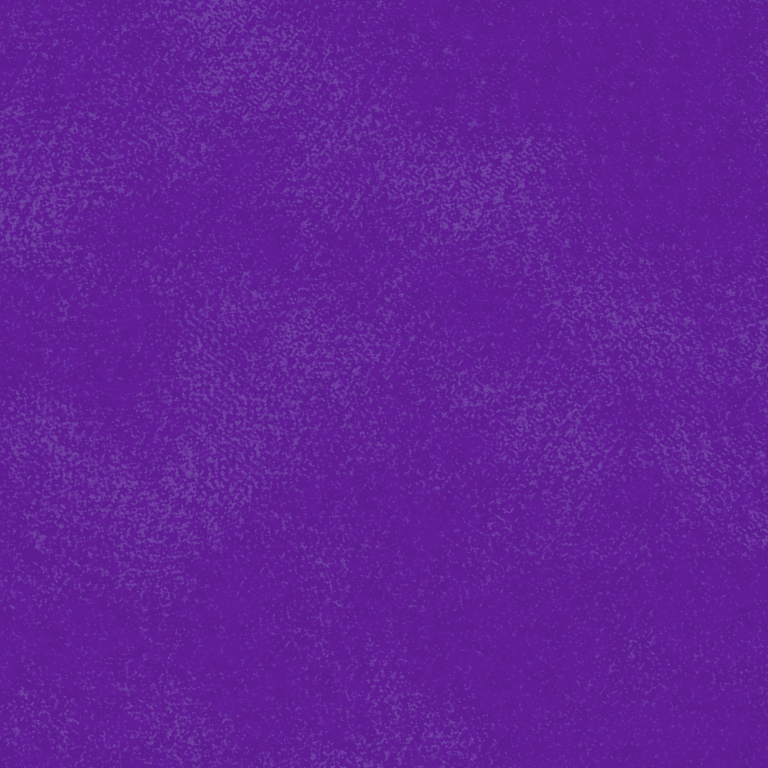
A Shadertoy shader for this texture:

```glsl
// Purple felt-like paper with cloudy drifts of fine pale speckles.

const vec3 DEEP_PURPLE = vec3(0.375, 0.112, 0.588);
const vec3 PALE_LILAC = vec3(0.443, 0.265, 0.645);

const float CLOUD_SCALE = 5.2;
const float MOTTLE_SCALE = 75.0;
const float GRAIN_SCALE = 330.0;
const float FINE_GRAIN_SCALE = 520.0;

float hash(vec2 p) {
    return fract(sin(dot(p, vec2(127.1, 311.7))) * 43758.5453);
}

vec2 rotate(vec2 p, float angle) {
    float c = cos(angle), s = sin(angle);
    return vec2(c * p.x - s * p.y, s * p.x + c * p.y);
}

float valueNoise(vec2 p) {
    vec2 cell = floor(p);
    vec2 f = fract(p);
    vec2 blend = f * f * (3.0 - 2.0 * f);
    float bottom = mix(hash(cell), hash(cell + vec2(1.0, 0.0)), blend.x);
    float top = mix(hash(cell + vec2(0.0, 1.0)), hash(cell + vec2(1.0, 1.0)), blend.x);
    return mix(bottom, top, blend.y);
}

// Layered noise, normalised to 0..1
float cloudNoise(vec2 p, float gain) {
    float sum = 0.0, total = 0.0, weight = 1.0;
    for (int octave = 0; octave < 5; octave++) {
        sum += weight * valueNoise(p);
        total += weight;
        weight *= gain;
        p = rotate(p, 0.65) * 2.03 + vec2(17.3, 9.1);
    }
    return sum / total;
}

// Two sizes of grain on differently turned lattices
float grainNoise(vec2 uv) {
    float coarse = valueNoise(rotate(uv, 0.6) * GRAIN_SCALE);
    float fine = valueNoise(rotate(uv, -0.35) * FINE_GRAIN_SCALE + 31.7);
    return mix(coarse, fine, 0.3);
}

// Denser clouds lower the level at which grains turn pale
float speckleAmount(float grain, float density) {
    float threshold = mix(0.60, 0.33, density);
    return smoothstep(threshold, threshold + 0.48, grain);
}

void mainImage(out vec4 fragColor, in vec2 fragCoord) {
    vec2 uv = fragCoord / min(iResolution.x, iResolution.y);

    // Broad drifts
    float cloud = cloudNoise(uv * CLOUD_SCALE + vec2(3.7, 8.2), 0.62);
    float density = smoothstep(0.32, 0.78, cloud);

    // Faint dark mottling of the ground
    float mottle = valueNoise(rotate(uv, 0.3) * MOTTLE_SCALE);
    float grain = grainNoise(uv);
    float shade = 1.0 + 0.04 * (mottle - 0.5) + 0.06 * (grain - 0.5);

    // Pale speckles
    vec3 color = mix(DEEP_PURPLE * shade, PALE_LILAC, speckleAmount(grain, density));
    fragColor = vec4(color, 1.0);
}
```
